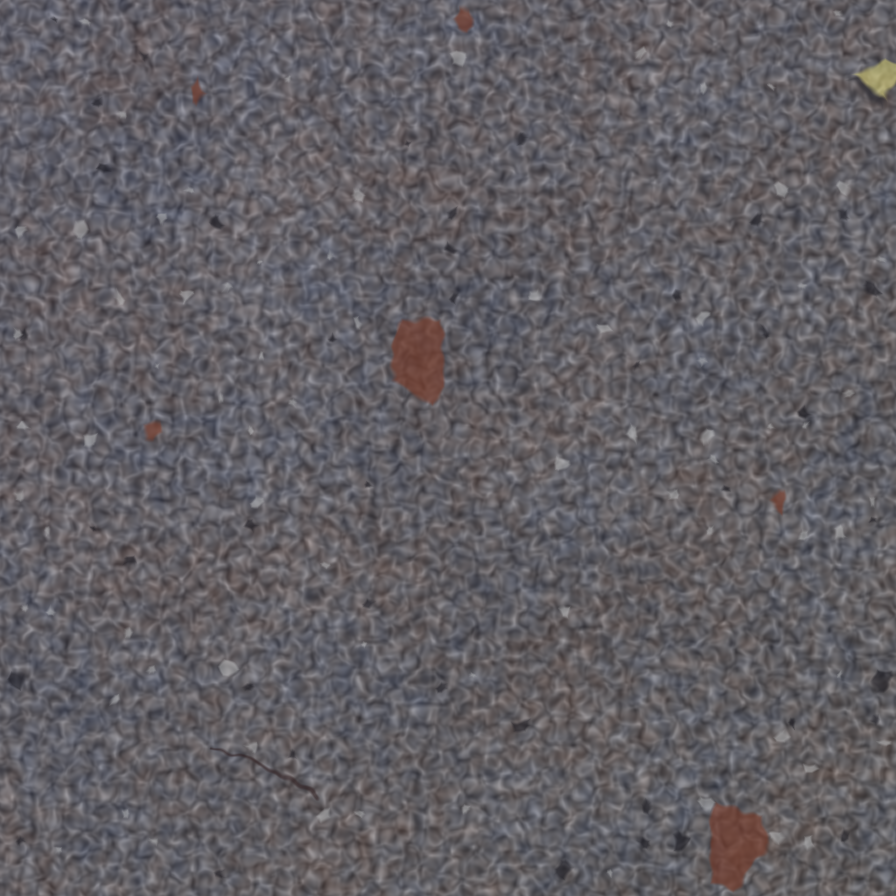
A WebGL 2 fragment shader for this texture:

```glsl
#version 300 es
precision highp float;
// Weathered grey asphalt with fine mineral grain, brick chips, specks and a twig.
uniform vec2 u_resolution;
out vec4 fragColor;

const float TAU = 6.2831853;
const vec3 STONE = vec3(0.381, 0.372, 0.391);
const vec3 BRICK = vec3(0.44, 0.275, 0.235);
const vec3 PALE = vec3(0.61, 0.61, 0.62);
const vec3 PIT = vec3(0.17, 0.165, 0.19);
const vec3 LEAF = vec3(0.64, 0.62, 0.43);
const vec3 TWIG = vec3(0.24, 0.19, 0.20);

// Integer hash of a lattice point, giving two values in 0..1.
vec2 hash2(vec2 p) {
  uvec2 v = uvec2(ivec2(floor(p)) + 32768);
  v = v * 1664525u + 1013904223u;
  v.x += v.y * 1664525u;
  v.y += v.x * 1664525u;
  v ^= v >> 16u;
  v.x += v.y * 1664525u;
  v.y += v.x * 1664525u;
  v ^= v >> 16u;
  return vec2(v & 65535u) / 65535.0;
}

vec2 direction(float angle) {
  return vec2(cos(angle), sin(angle));
}

float cornerSlope(vec2 cell, vec2 corner, vec2 f) {
  return dot(direction(TAU * hash2(cell + corner).x), f - corner);
}

// Gradient noise, roughly -0.7..0.7.
float gradientNoise(vec2 p) {
  vec2 cell = floor(p), f = p - cell;
  vec2 w = f * f * f * (f * (f * 6.0 - 15.0) + 10.0);
  float low = mix(cornerSlope(cell, vec2(0, 0), f), cornerSlope(cell, vec2(1, 0), f), w.x);
  float high = mix(cornerSlope(cell, vec2(0, 1), f), cornerSlope(cell, vec2(1, 1), f), w.x);
  return mix(low, high, w.y);
}

// Signed distance to an irregular convex fragment.
float fragment(vec2 p, float radius, float seed) {
  float d = -1.0;
  for (int i = 0; i < 6; i++) {
    vec2 h = hash2(vec2(float(i), seed));
    float angle = TAU * (float(i) + 0.7 * h.x) / 6.0;
    d = max(d, dot(p, direction(angle)) - radius * (0.62 + 0.65 * h.y));
  }
  return d;
}

float coverage(float d, float softness) {
  return 1.0 - smoothstep(-softness, softness, d);
}

// Small fragments thinly scattered over a jittered grid.
float specks(vec2 p, float cells, float density, float seed) {
  vec2 cell = floor(p * cells);
  vec2 pick = hash2(cell + seed);
  vec2 centre = 0.3 + 0.4 * hash2(cell + seed + 71.0);
  float radius = mix(0.07, 0.21, pick.y * pick.y);
  float d = fragment(fract(p * cells) - centre, radius, seed + floor(pick.y * 900.0));
  return step(pick.x, density) * coverage(d, 0.055);
}

// Layered mineral grain with a slight lean towards bright flakes.
vec3 grain(vec2 p) {
  vec2 warp = vec2(gradientNoise(p * 60.0 + 9.0), gradientNoise(p * 60.0 + 47.0));
  vec2 q = p + 0.006 * warp;
  float tone = 0.15 * gradientNoise(q * 76.0) + 0.155 * gradientNoise(q * 128.0 + 31.0);
  tone += 0.05 * gradientNoise(q * 32.0 + 13.0) + 0.03 * gradientNoise(p * 5.0 + 3.0);
  tone += 1.6 * tone * abs(tone) * step(0.0, tone);
  float warmth = 0.035 * gradientNoise(p * 48.0 + 83.0) + 0.025 * gradientNoise(p * 7.0 + 59.0);
  float blue = 0.012 * (p.y - p.x);
  return STONE + tone + vec3(warmth, -0.2 * abs(warmth), blue - warmth);
}

// Brick chips: a couple of large ones, then crumbs.
float brickChips(vec2 p) {
  float mask = 0.0;
  for (int i = 0; i < 6; i++) {
    float k = float(i);
    vec2 centre = fract(vec2(0.47, 0.60) + k * vec2(0.35, 0.46));
    float radius = i < 2 ? 0.037 + 0.009 * k : 0.008 + 0.004 * hash2(vec2(k, 5.0)).x;
    vec2 q = (p - centre) * vec2(1.2, 0.9);
    mask = max(mask, coverage(fragment(q, radius, k + 20.0), 0.003));
  }
  return mask;
}

// Distance to a gently bowed, tapering stick.
float twig(vec2 p, vec2 a, vec2 b, float bow) {
  vec2 axis = b - a;
  float t = clamp(dot(p - a, axis) / dot(axis, axis), 0.0, 1.0);
  vec2 spine = a + axis * t + bow * sin(0.5 * TAU * t) * normalize(vec2(-axis.y, axis.x));
  return length(p - spine) - mix(0.0012, 0.0026, t);
}

void main() {
  vec2 p = gl_FragCoord.xy / min(u_resolution.x, u_resolution.y);
  vec3 base = grain(p);
  vec3 detail = base - STONE;
  vec2 ragged = p + 0.007 * vec2(gradientNoise(p * 55.0 + 17.0), gradientNoise(p * 55.0 + 39.0));

  vec3 color = mix(base, PIT + 0.3 * detail, 0.8 * specks(ragged, 23.0, 0.09, 11.0));
  color = mix(color, PALE + 0.4 * detail, 0.8 * specks(ragged, 26.0, 0.09, 137.0));
  color = mix(color, BRICK + 0.3 * detail, 0.95 * brickChips(ragged));

  // Leaf scrap with a dark shadow, and the twig.
  vec2 leaf = (ragged - vec2(0.985, 0.915)) * vec2(0.8, 1.2);
  color = mix(color, PIT, 0.7 * coverage(fragment(leaf + vec2(0.004, 0.008), 0.022, 8.0), 0.004));
  color = mix(color, LEAF + 0.5 * detail, coverage(fragment(leaf, 0.022, 8.0), 0.003));
  float stick = twig(ragged, vec2(0.235, 0.165), vec2(0.355, 0.112), 0.006);
  color = mix(color, TWIG + 0.3 * detail, 0.8 * coverage(stick, 0.0018));

  fragColor = vec4(clamp(color, 0.0, 1.0), 1.0);
}
```
